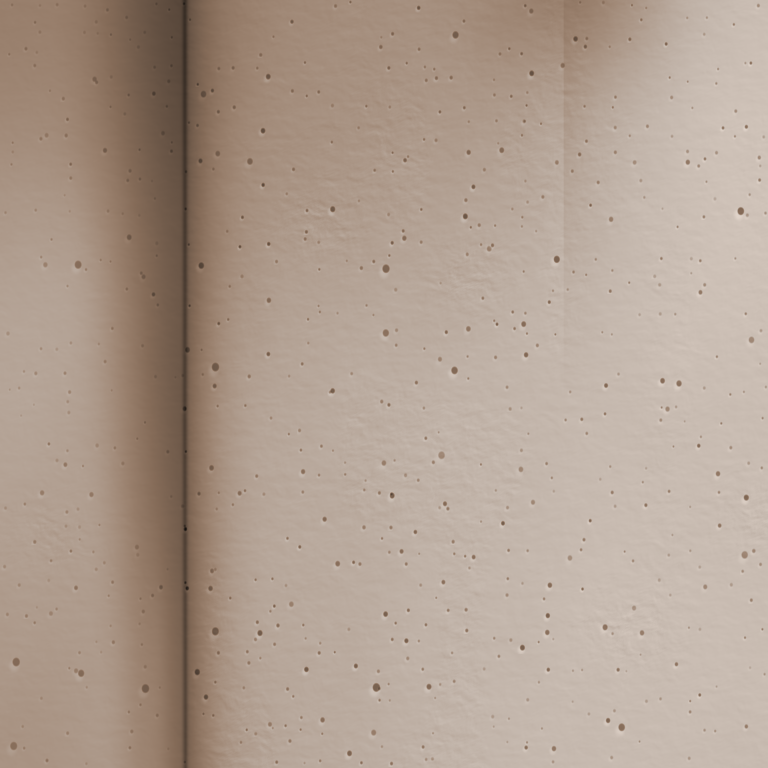
A Shadertoy shader for this texture:

```glsl
// Two plaster wall panels meeting in a dark vertical crease, lit from the right.
// A scalar light field sets the broad shading and a warm tone ramp colours it;
// embossed noise gives the grain, hashed cells scatter pits with lit lower rims.

#define CREASE_X 0.241
#define SEAM_X 0.734
#define CREASE_DEPTH 0.27
#define CREASE_SPREAD 0.036
#define GRAIN 0.034
#define ROUGHNESS 0.085
#define RELIEF_STEP 0.0014
#define PIT_DEPTH 0.30
#define RIM_LIGHT 0.07

float hash(vec2 p) {
    vec3 q = fract(p.xyx * vec3(0.1031, 0.1030, 0.0973));
    q += dot(q, q.yzx + 33.33);
    return fract((q.x + q.y) * q.z);
}

float noise(vec2 p) {
    vec2 i = floor(p), f = fract(p);
    f = f * f * (3.0 - 2.0 * f);
    return mix(mix(hash(i), hash(i + vec2(1, 0)), f.x),
               mix(hash(i + vec2(0, 1)), hash(i + vec2(1, 1)), f.x), f.y);
}

float fbm(vec2 p) {
    float sum = 0.0, amp = 0.5;
    for (int i = 0; i < 4; i++) {
        sum += amp * noise(p);
        p = mat2(1.6, 1.2, -1.2, 1.6) * p + 7.3;
        amp *= 0.5;
    }
    return sum;
}

float blob(vec2 p, vec2 centre, vec2 size) {
    vec2 d = (p - centre) / size;
    return exp(-dot(d, d));
}

// Inner panel: darkens toward the crease, sooner near the top
float leftLight(vec2 p) {
    float light = 0.685 - 0.085 * smoothstep(0.58, 1.0, p.y);
    light += 0.025 * blob(p, vec2(0.03, 0.53), vec2(0.1, 0.2));
    light -= 0.02 * blob(p, vec2(0.0, 0.0), vec2(0.15, 0.2));
    float bend = smoothstep(mix(0.12, 0.045, p.y), CREASE_X + 0.015, p.x);
    light -= mix(0.20, 0.27, smoothstep(0.0, 0.5, p.y)) * pow(bend, 1.35);
    return light + 0.04 * blob(p, vec2(0.206, 0.05), vec2(0.02, 0.25));
}

// Outer panel: brightens to the right, with a shaded top and a faint seam
float rightLight(vec2 p) {
    float light = mix(0.722, 0.785, smoothstep(0.28, 0.9, p.x));
    light -= 0.095 * smoothstep(0.4, 1.05, p.y) * (1.0 - smoothstep(0.6, 0.95, p.x));
    light += 0.03 * blob(p, vec2(1.0, 0.76), vec2(0.15, 0.25));
    light -= 0.11 * blob(p, vec2(0.76, 1.03), vec2(0.13, 0.13));
    float past = p.x - SEAM_X;
    float seam = smoothstep(-0.0012, 0.0012, past) * exp(-max(past, 0.0) / 0.07);
    light -= 0.035 * seam * smoothstep(0.42, 0.8, p.y);
    return light - CREASE_DEPTH * exp(-max(p.x - CREASE_X, 0.0) / CREASE_SPREAD);
}

// Crumbled patches and loose vertical bands of rough plaster
float roughMask(vec2 p) {
    vec2 size = vec2(0.05, 0.045);
    float patches = blob(p, vec2(0.42, 0.71), size) + blob(p, vec2(0.61, 0.64), size)
                  + blob(p, vec2(0.815, 0.18), size) + blob(p, vec2(0.06, 0.30), size)
                  + blob(p, vec2(0.99, 0.33), size);
    float bands = smoothstep(0.48, 0.78, noise(p * vec2(15.0, 5.0) + 3.0));
    bands *= smoothstep(CREASE_X, 0.29, p.x) * (1.0 - 0.5 * smoothstep(0.65, 0.8, p.x));
    return patches + 0.45 * bands;
}

float height(vec2 p) {
    vec2 warp = vec2(noise(p * 45.0), noise(p * 45.0 + 19.0)) * 0.008;
    return fbm((p + warp) * vec2(80.0, 115.0));
}

// One pit in some cells: dark core, pale rim below and to the left
float pits(vec2 p, float cells, float chance, float radius, float px) {
    vec2 id = floor(p * cells);
    vec2 centre = (id + 0.2 + 0.6 * vec2(hash(id + 3.1), hash(id + 17.7))) / cells;
    float present = step(hash(id + 41.3), chance);
    float r = radius * mix(0.55, 1.1, hash(id + 71.9));
    vec2 d = (p - centre) * vec2(1.0, 0.85);
    float core = 1.0 - smoothstep(max(r - px, 0.0), r + px, length(d));
    float rim = 1.0 - smoothstep(r * 0.5, r * 1.8 + px, length(d + r * vec2(0.6, 0.9)));
    float depth = mix(0.4, 1.0, hash(id + 97.0));
    return present * depth * (RIM_LIGHT * rim * (1.0 - core) - PIT_DEPTH * core);
}

// Warm browns in shade, paler and greyer in light
vec3 toneRamp(float t) {
    float shade = min(t / 0.52, 1.0);
    float pale = smoothstep(0.58, 0.79, t);
    return vec3(t, t - shade * mix(0.10, 0.05, pale), t - shade * mix(0.175, 0.09, pale));
}

void mainImage(out vec4 fragColor, in vec2 fragCoord) {
    vec2 p = fragCoord / iResolution.xy;
    float px = 1.0 / iResolution.y;

    // Broad light and the crease line
    float side = smoothstep(-0.002, 0.002, p.x - CREASE_X);
    float light = mix(leftLight(p), rightLight(p), side);
    light -= 0.13 * exp(-pow((p.x - CREASE_X) / 0.0035, 2.0));
    light += 0.022 * (fbm(p * vec2(9.0, 5.0)) - 0.47);

    // Embossed grain and faint horizontal trowel marks
    vec2 e = RELIEF_STEP * vec2(0.7, 1.0);
    float slope = height(p + e) - height(p - e);
    float calm = mix(0.55, 1.0, side);
    light += slope * calm * (GRAIN + ROUGHNESS * roughMask(p));
    light += 0.010 * calm * (noise(p * vec2(35.0, 190.0)) - 0.5);

    // Pits, from few and large to many and small
    light += calm * pits(p, 13.0, 0.28, 0.0042, px);
    light += calm * pits(p + 0.37, 27.0, 0.22, 0.0027, px);
    light += 0.7 * calm * pits(p + 0.71, 52.0, 0.20, 0.0018, px);

    fragColor = vec4(clamp(toneRamp(light), 0.0, 1.0), 1.0);
}
```
